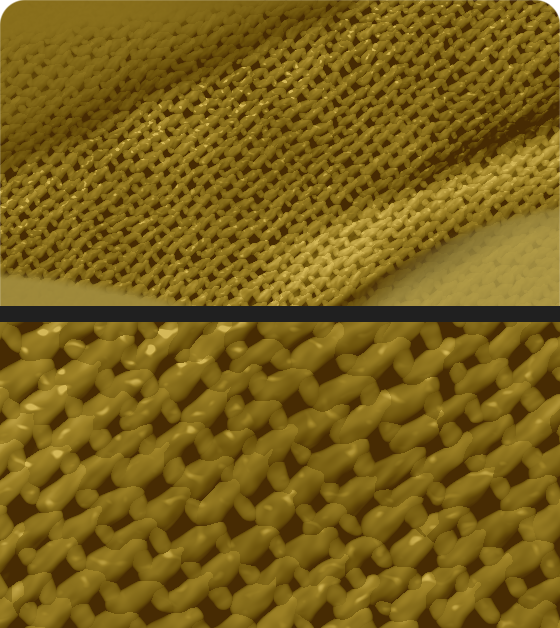
Top: the whole. Bottom: its middle third, enlarged.
Give the GLSL for this texture, as a Shadertoy shader.

```glsl
#define STITCHES 16.8     // stitch columns per canvas height
#define ROW_STEP 0.56     // row spacing relative to column spacing
#define TILT -0.06        // rotation of the weave, radians
#define JITTER 0.24       // irregular stitch placement
#define WARP 0.022        // large-scale cloth distortion
#define GLINT 0.60        // strength of fibre sparkle
#define GAP_DEPTH 0.40    // darkness of holes between yarns
#define CORNER 0.083      // radius of the upper corners

const vec3 BROWN = vec3(0.28, 0.17, 0.01);
const vec3 OLIVE = vec3(0.42, 0.32, 0.04);
const vec3 OCHRE = vec3(0.52, 0.42, 0.10);
const vec3 GOLD = vec3(0.62, 0.51, 0.15);
const vec3 STRAW = vec3(0.77, 0.66, 0.29);
const vec3 HAZE = vec3(0.67, 0.59, 0.28);

vec2 hash2(vec2 p) {
    vec3 h = fract(p.xyx * vec3(0.1031, 0.1030, 0.0973));
    h += dot(h, h.yzx + 33.33);
    return fract((h.xx + h.yz) * h.zy) * 2.0 - 1.0;
}

float gradientNoise(vec2 p) {
    vec2 i = floor(p), f = fract(p), e = vec2(1.0, 0.0);
    vec2 u = f * f * f * (f * (f * 6.0 - 15.0) + 10.0);
    float low = mix(dot(hash2(i), f), dot(hash2(i + e), f - e), u.x);
    float high = mix(dot(hash2(i + e.yx), f - e.yx), dot(hash2(i + 1.0), f - 1.0), u.x);
    return mix(low, high, u.y);
}

// Tapered yarn segment: x = rounded height, y = directional light
vec2 yarn(vec2 p, vec2 a, vec2 b, float ra, float rb) {
    vec2 axis = b - a;
    float h = clamp(dot(p - a, axis) / dot(axis, axis), 0.0, 1.0);
    vec2 off = (p - a - axis * h) / mix(ra, rb, h);
    float height = sqrt(max(0.0, 1.0 - dot(off, off)));
    return vec2(height, 0.50 * height + 0.30 * dot(off, vec2(-0.45, 0.9)) + 0.18 * h);
}

// Staggered stitches, each a broad leaning leg and a thin return leg
vec2 knit(vec2 q, float soft) {
    vec2 best = vec2(0.0);
    float swell = 1.0 + 0.12 * soft;
    for (int j = -1; j <= 1; j++)
    for (int i = -1; i <= 1; i++) {
        float row = floor(q.y / ROW_STEP) + float(j);
        float shift = 0.5 * mod(row, 2.0);
        float column = floor(q.x - shift) + float(i);
        vec2 rnd = hash2(vec2(column, row) + 71.0);
        vec2 d = q - vec2(column + 0.5 + shift, (row + 0.5) * ROW_STEP) - JITTER * 0.5 * rnd;
        float size = swell * (1.0 + 0.12 * rnd.x);
        vec2 broad = yarn(d, vec2(-0.29, -0.24), vec2(0.25, 0.27 + 0.08 * rnd.y), 0.32 * size, 0.23 * size);
        vec2 thin = yarn(d, vec2(0.24, 0.18), vec2(0.46, -0.15), 0.23 * size, 0.20 * size);
        thin *= 0.84;
        broad.y += 0.09 * rnd.y;
        if (broad.x > best.x) best = broad;
        if (thin.x > best.x) best = thin;
    }
    return best;
}

vec3 palette(float t) {
    t = clamp(t, 0.0, 1.1) * 4.0;
    vec3 c = mix(BROWN, OLIVE, clamp(t, 0.0, 1.0));
    c = mix(c, OCHRE, clamp(t - 1.0, 0.0, 1.0));
    c = mix(c, GOLD, clamp(t - 2.0, 0.0, 1.0));
    return mix(c, STRAW, clamp(t - 3.0, 0.0, 1.4));
}

void mainImage(out vec4 fragColor, in vec2 fragCoord) {
    vec2 p = fragCoord / iResolution.y;
    float width = iResolution.x / iResolution.y;
    float wave = gradientNoise(p * 3.0 + 5.0);
    float x = p.x, dx = x - 1.829;

    // Signed heights above the fold lines
    float ridge = p.y - 0.405 - 0.47 * x - 0.03 * wave;
    float band = p.y - 0.855 - 0.14 * x;
    float valley = p.y - 0.643 - 0.45 * dx - 0.02 * wave;
    float crease = p.y - 0.33 - 0.15 * dx + 0.38 * dx * dx;
    float corner = p.y - 0.107 + 0.08 * x + 0.15 * x * x;

    // Region masks
    float back = smoothstep(-0.01, 0.07, ridge);
    float plain = smoothstep(-0.05, 0.05, band) * back;
    float under = 1.0 - smoothstep(-0.025, 0.01, crease);
    float front = 1.0 - smoothstep(-0.025, 0.02, corner);
    float right = smoothstep(1.0, 1.65, x);
    float lap = (1.0 - smoothstep(-0.10, 0.0, valley)) * smoothstep(0.75, 1.25, x);

    // Broad light and shadow of the folds
    float tone = 0.43 + 0.22 * wave;
    tone += 0.08 * exp(-pow((ridge + 0.08) / 0.09, 2.0));
    tone += 0.20 * smoothstep(0.45, 0.0, p.y) * smoothstep(0.1, 0.9, x);
    tone += 0.36 * lap * smoothstep(0.0, 0.15, crease);
    tone -= 0.50 * right * exp(-pow((valley + 0.01) / 0.045, 2.0));
    tone -= 0.12 * exp(-pow((valley - 0.09) / 0.10, 2.0)) * right;
    float backTone = 0.46 - 0.27 * exp(-pow((ridge - 0.06) / 0.11, 2.0));
    tone = mix(tone, mix(backTone, 0.54 - 0.16 * smoothstep(0.3, 1.1, x), plain), back);
    float depth = smoothstep(0.02, 0.18, -crease) + 0.6 * smoothstep(1.40, 1.75, x);
    tone = mix(tone, mix(0.14, 0.68, clamp(depth, 0.0, 1.0)), under);
    tone = mix(tone, 0.58, front);

    // Knitted relief, fading where the cloth is out of focus
    float soft = max(max(back, under), front);
    float detail = mix(1.0, 0.42, back) * (1.0 - 0.95 * plain);
    detail *= (1.0 - 0.7 * under) * (1.0 - 0.97 * front) * (1.0 - 0.25 * lap);
    vec2 warped = p + WARP * vec2(gradientNoise(p * 5.0), gradientNoise(p * 5.0 + 19.0));
    vec2 q = mat2(cos(TILT), -sin(TILT), sin(TILT), cos(TILT)) * warped * STITCHES;
    q += 0.10 * vec2(gradientNoise(q * 1.7), gradientNoise(q * 1.7 + 31.0));
    vec2 stitch = knit(q, soft);
    float gap = 1.0 - smoothstep(0.05, 0.65, stitch.x);
    gap *= 0.8 + 0.9 * gradientNoise(q * 0.9 + 7.0);
    float fibre = gradientNoise(mat2(0.67, -0.74, 0.74, 0.67) * q * vec2(2.4, 6.0));
    float sparkle = smoothstep(0.15, 0.5, gradientNoise(q * vec2(3.6, 5.0) + 40.0));
    float crest = 0.6 + 0.6 * exp(-pow((ridge + 0.08) / 0.12, 2.0));
    float relief = 0.95 * (max(stitch.y, 0.1) - 0.46) - GAP_DEPTH * gap + 0.28 * fibre;
    relief += GLINT * crest * sparkle * smoothstep(0.3, 0.65, stitch.y) * (1.0 - soft);
    tone += detail * relief + 0.025 * gradientNoise(p * 90.0);

    // Colour, pale haze and rounded upper corners
    float pale = max(under * smoothstep(0.03, 0.18, -crease + 0.12 * right), 0.85 * front);
    vec3 color = mix(palette(tone), HAZE * (0.70 + 0.46 * tone), 0.85 * pale);
    vec2 edge = vec2(abs(x - 0.5 * width) - 0.5 * width, p.y - 1.0) + CORNER;
    float outside = length(max(edge, 0.0)) - CORNER;
    float pixel = 1.0 / iResolution.y;
    fragColor = vec4(mix(color, vec3(1.0), smoothstep(-pixel, pixel, outside)), 1.0);
}
```
